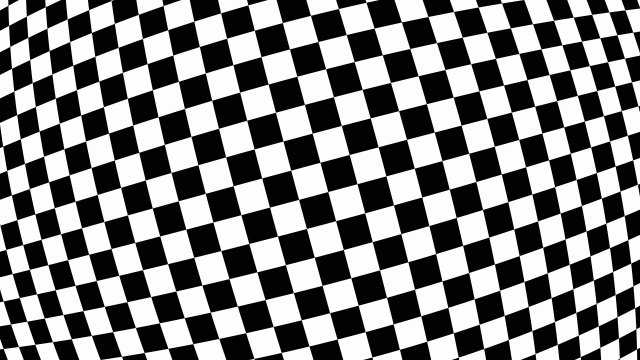
A Shadertoy shader for this pattern:

```glsl
const vec3 DARK = vec3(0.008);
const vec3 LIGHT = vec3(0.992);
const float TILT = 0.2618;               // board rotation, radians
const float CELL = 0.0842;               // central cell side, in canvas heights
const float BULGE = 0.40;                // curvature of the lens
const vec2 SHIFT = vec2(-0.162, 0.455);  // board offset, in cells

mat2 rotation(float angle) {
    float c = cos(angle), s = sin(angle);
    return mat2(c, -s, s, c);
}

// Spherical lens: cells shrink towards the rim
vec2 bulge(vec2 p) {
    return p * inversesqrt(max(1.0 - BULGE * dot(p, p), 0.05));
}

// Signed distance to the nearest grid line, positive in even cells
vec2 stripeDistance(vec2 cell) {
    return abs(mod(cell - 0.5, 2.0) - 1.0) - 0.5;
}

void mainImage(out vec4 fragColor, in vec2 fragCoord) {
    vec2 p = (fragCoord - 0.5 * iResolution.xy) / iResolution.y;
    vec2 cell = rotation(TILT) * bulge(p) / CELL + SHIFT;

    // Smooth each stripe set over one pixel, then combine into a checker
    vec2 dx = dFdx(cell), dy = dFdy(cell);
    vec2 pixelWidth = sqrt(dx * dx + dy * dy);
    vec2 stripes = clamp(2.0 * stripeDistance(cell) / pixelWidth, -1.0, 1.0);
    float lightness = 0.5 - 0.5 * stripes.x * stripes.y;

    fragColor = vec4(mix(DARK, LIGHT, lightness), 1.0);
}
```
